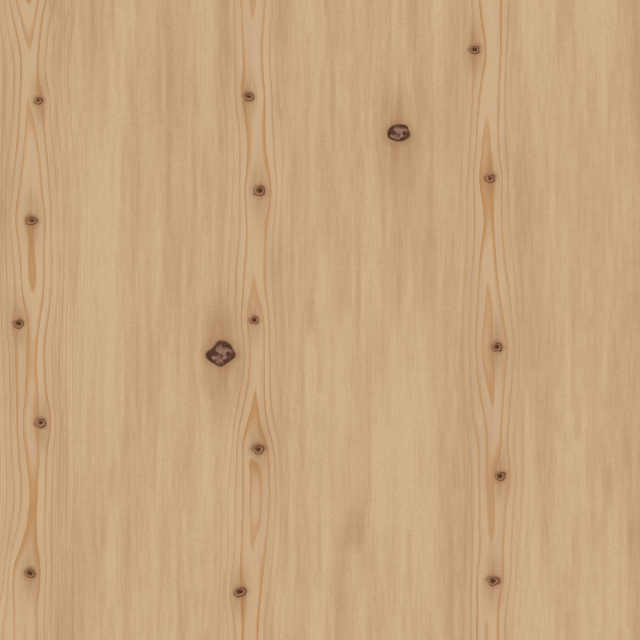
Give the GLSL for this texture, as a three.js fragment shader.

```glsl
// Pale knotty pine board with three heartwood strips of cathedral grain.
varying vec2 vUv;

float hash(vec2 p) {
  vec3 q = fract(vec3(p.xyx) * 0.1031);
  q += dot(q, q.yzx + 33.33);
  return fract((q.x + q.y) * q.z);
}

float noise(vec2 p) {
  vec2 i = floor(p), f = fract(p);
  f = f * f * (3.0 - 2.0 * f);
  return mix(mix(hash(i), hash(i + vec2(1.0, 0.0)), f.x),
             mix(hash(i + vec2(0.0, 1.0)), hash(i + 1.0), f.x), f.y);
}

float heartX(float strip) {
  return 0.045 + 0.34 * strip + 0.01 * strip * strip;
}

// Centre and radius: five small knots per strip, then two large loose ones
vec3 knotAt(float i) {
  if (i > 15.5) return vec3(0.622, 0.792, 0.017);
  if (i > 14.5) return vec3(0.345, 0.447, 0.020);
  float strip = mod(i, 3.0), row = floor(i / 3.0);
  float side = hash(vec2(i, 4.0)) - 0.5;
  float y = (row + 0.2 + 0.5 * hash(vec2(i, 9.0))) / 5.0;
  return vec3(heartX(strip) + 0.05 * side, y, 0.007 + 0.003 * hash(vec2(i, 2.0)));
}

// Bend the grain sideways around every knot
vec2 bendGrain(vec2 p) {
  vec2 bent = p;
  for (int i = 0; i < 17; i++) {
    vec3 k = knotAt(float(i));
    vec2 q = (p - k.xy) / k.z;
    bent.x -= 0.65 * q.x * k.z * exp(-0.22 * q.x * q.x - 0.07 * q.y * q.y);
  }
  return bent;
}

// Soft base wood: broad tone, streaks, fibres and short brown flecks
vec3 baseWood(vec2 p) {
  float tone = 0.26 * noise(p * vec2(8.0, 1.7))
             + 0.30 * noise(p * vec2(34.0, 3.0) + 7.0)
             + 0.26 * noise(p * vec2(125.0, 7.0) + 31.0)
             + 0.18 * noise(p * vec2(290.0, 32.0) + 53.0);
  vec3 wood = mix(vec3(0.815, 0.695, 0.535), vec3(0.735, 0.595, 0.455), smoothstep(0.25, 0.95, tone));
  float fleck = smoothstep(0.68, 0.98, noise(p * vec2(62.0, 12.0) + 17.0));
  fleck *= smoothstep(0.4, 0.8, noise(p * vec2(9.0, 4.0) + 71.0));
  wood = mix(wood, vec3(0.67, 0.52, 0.39), 0.4 * fleck);
  return wood + 0.028 * (noise(p * 420.0) - 0.5);
}

// Growth rings: closed pointed loops at the heart, thin lines at its sides
vec3 addHeart(vec3 wood, vec2 p, float strip) {
  float seed = 13.0 * strip;
  float sway = 0.014 * (noise(vec2(seed, p.y * 4.0)) - 0.5);
  float d = p.x - heartX(strip) - sway;
  float reach = strip < 0.5 ? 0.065 : 0.045;
  float heart = exp(-pow(d / 0.036, 4.0));
  float side = exp(-pow(d / reach, 2.0));
  wood = mix(wood, vec3(0.805, 0.675, 0.545), 0.55 * heart);

  float ring = sqrt(d * d + 0.00012) / 0.0105
             + 3.0 * noise(vec2(seed + 3.0, p.y * 4.5))
             + 0.7 * noise(vec2(p.x * 45.0 + seed, p.y * 9.0))
             + 0.10 * noise(p * vec2(160.0, 40.0));
  float t = fract(ring);
  float late = smoothstep(0.48, 0.88, t) * (1.0 - smoothstep(0.9, 1.0, t));
  float fade = 0.45 + 0.55 * noise(vec2(floor(ring) * 3.7 + seed, p.y * 6.0));
  vec3 lateWood = mix(vec3(0.66, 0.52, 0.40), vec3(0.72, 0.52, 0.32), heart);
  wood = mix(wood, lateWood, late * fade * max(0.85 * heart, 0.6 * side));

  // Tight hairlines flanking the heart
  float hair = 0.5 + 0.5 * sin(d * 1150.0 + 5.0 * noise(vec2(p.x * 20.0, p.y * 5.0 + seed)));
  float patchy = smoothstep(0.3, 0.8, noise(vec2(p.x * 30.0 + seed, p.y * 4.0)));
  return mix(wood, vec3(0.66, 0.51, 0.39), 0.34 * hair * hair * patchy * side * (1.0 - heart));
}

vec3 addKnot(vec3 wood, vec2 p, vec3 k) {
  vec2 q = (p - k.xy) / k.z;
  float large = step(0.012, k.z);
  float wobble = noise(q * 1.6 + k.xy * 90.0) - 0.5;
  float d = length(q * vec2(0.92, 1.05)) + 0.35 * wobble;

  // Shaded grain running up and down, then a resinous halo
  float tail = exp(-0.45 * q.x * q.x - 0.06 * q.y * q.y);
  float lines = 0.35 + 0.65 * noise(vec2(q.x * 5.0 + wobble, q.y * 0.35 + k.x * 50.0));
  wood = mix(wood, vec3(0.60, 0.43, 0.28), 0.55 * tail * lines);
  wood = mix(wood, vec3(0.63, 0.47, 0.34), 0.6 * (1.0 - smoothstep(0.7, 1.7, d)));

  // Small knots: curled rings and a dark pith
  float curl = 0.5 + 0.5 * sin(d * 11.0 + atan(q.y, q.x));
  vec3 small = mix(vec3(0.62, 0.46, 0.34), vec3(0.42, 0.28, 0.19), curl);
  small = mix(vec3(0.25, 0.14, 0.10), small, smoothstep(0.15, 0.5, d));

  // Large knots: mottled core inside a dark bark rim
  float mottle = noise(q * 3.5 + 11.0) * 0.65 + noise(q * 8.0) * 0.35;
  vec3 core = mix(vec3(0.32, 0.20, 0.16), vec3(0.58, 0.45, 0.38), smoothstep(0.25, 0.8, mottle));
  core = mix(core, vec3(0.27, 0.18, 0.14), 0.7 * smoothstep(0.6, 0.88, d));
  float body = 1.0 - smoothstep(0.82, 1.06, d);
  return mix(wood, mix(small, core, large), body * mix(0.8, 0.95, large));
}

void main() {
  vec2 grain = bendGrain(vUv);
  vec3 color = baseWood(grain);
  for (int s = 0; s < 3; s++) color = addHeart(color, grain, float(s));
  for (int i = 0; i < 17; i++) color = addKnot(color, vUv, knotAt(float(i)));
  gl_FragColor = vec4(color, 1.0);
}
```
